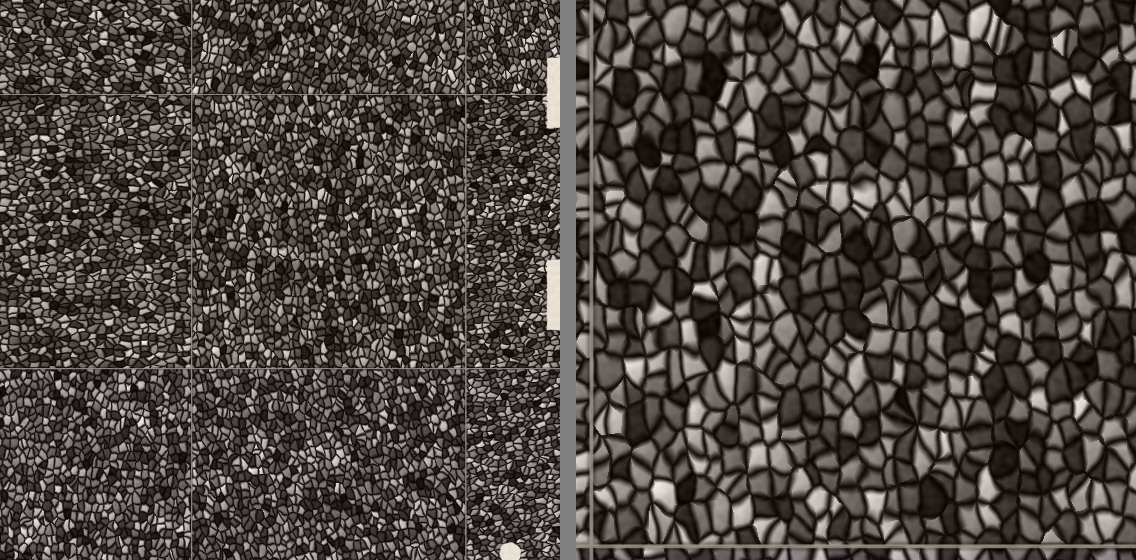
Left: the whole. Right: its middle third, enlarged.
Write a three.js fragment shader that draws this texture.

```glsl
varying vec2 vUv;

#define GRAINS 76.0
#define STRETCH 1.17
#define JITTER 0.84
#define WARP 0.26
#define PITCH 0.4895
#define GRID_START vec2(0.3425, 0.3415)
#define LINE_WIDTH 0.0011
#define SOFT 0.0012
#define LINE_COLOR vec3(0.61, 0.58, 0.53)
#define PAINT_COLOR vec3(0.91, 0.88, 0.83)
#define WARM_TINT vec3(0.024, -0.005, -0.019)
#define COOL_TINT vec3(0.018, -0.005, -0.009)

vec2 hash2(vec2 p) {
  vec3 q = fract(p.xyx * vec3(0.1031, 0.1030, 0.0973));
  q += dot(q, q.yzx + 33.33);
  return fract((q.xx + q.yz) * q.zy);
}

float gradientNoise(vec2 p) {
  vec2 i = floor(p), f = fract(p);
  vec2 u = f * f * f * (f * (f * 6.0 - 15.0) + 10.0);
  vec2 e = vec2(0.0, 1.0);
  float a = dot(hash2(i) * 2.0 - 1.0, f);
  float b = dot(hash2(i + e.yx) * 2.0 - 1.0, f - e.yx);
  float c = dot(hash2(i + e.xy) * 2.0 - 1.0, f - e.xy);
  float d = dot(hash2(i + e.yy) * 2.0 - 1.0, f - e.yy);
  return mix(mix(a, b, u.x), mix(c, d, u.x), u.y);
}

// Brightness of packed pebbles: Voronoi cells with dark gaps
float pebbles(vec2 p) {
  p += WARP * vec2(gradientNoise(p * 0.8), gradientNoise(p * 0.8 + 71.0)) * 2.0;
  vec2 cell = floor(p), f = fract(p);
  vec2 nearest = vec2(9.0), second = vec2(9.0), id = cell;
  for (int y = -1; y <= 1; y++) {
    for (int x = -1; x <= 1; x++) {
      vec2 o = vec2(float(x), float(y));
      vec2 r = o + 0.5 + JITTER * (hash2(cell + o) - 0.5) - f;
      if (dot(r, r) < dot(nearest, nearest)) {
        second = nearest;
        nearest = r;
        id = cell + o;
      } else if (dot(r, r) < dot(second, second)) {
        second = r;
      }
    }
  }
  float border = dot(0.5 * (nearest + second), normalize(second - nearest));
  vec2 h = hash2(id + 217.0);
  float tone = 0.13 + 0.62 * h.x;
  tone *= mix(0.25, 1.0, smoothstep(0.04, 0.12, h.y));
  float lit = 1.0 + 0.3 * dot(nearest, vec2(0.5, -0.8));
  return tone * lit * smoothstep(-0.05, 0.3, border);
}

// Each tile has its own grain direction, tilt and fineness
float tileGrain(vec2 uv, vec2 tile) {
  float diagonal = abs(tile.x + tile.y - 2.0);
  bool sideways = diagonal < 1.5 && abs(tile.x - 1.0) > 0.5;
  vec2 stretch = vec2(STRETCH, 1.0 / STRETCH);
  if (sideways) stretch = stretch.yx;
  float fineness = tile.x > 1.5 ? 1.18 : 1.0;
  float tilt = (hash2(tile + 5.0).x - 0.5) * 0.6;
  mat2 turn = mat2(cos(tilt), sin(tilt), -sin(tilt), cos(tilt));
  vec2 p = turn * uv * stretch * GRAINS * fineness + tile * 137.0 + 300.0;
  float patchiness = 1.0 + 0.3 * gradientNoise(uv * 9.0 + tile * 31.0 + 40.0);
  float grit = 0.07 * gradientNoise(uv * 210.0 + 60.0);
  return max(0.025 + pebbles(p) * patchiness + grit, 0.02);
}

// White bars at the right edge and a round spot at the bottom
float paintMask(vec2 uv) {
  float rough = 0.0025 * gradientNoise(uv * 90.0 + 20.0);
  float fromBar = abs(mod(uv.y - 0.293, 0.361) - 0.1805) - 0.0625;
  float bar = max(max(0.977 - uv.x, fromBar), 0.3 - uv.y);
  float spot = length(uv - vec2(0.911, 0.012)) - 0.019;
  return 1.0 - smoothstep(-SOFT, SOFT * 1.5, min(bar, spot) + rough);
}

void main() {
  vec2 uv = vUv;
  vec2 tile = floor((uv - GRID_START) / PITCH) + 1.0;
  vec3 tint = tile.y < 0.5 ? COOL_TINT : WARM_TINT;
  vec3 color = tileGrain(uv, tile) + tint;

  // Thin pale joints with a faint dark rim
  vec2 toLine = abs(mod(uv - GRID_START + 0.5 * PITCH, PITCH) - 0.5 * PITCH);
  float joint = min(toLine.x, toLine.y);
  color *= mix(0.7, 1.0, smoothstep(0.001, 0.004, joint));
  float wear = 0.85 + 0.3 * gradientNoise(uv * 70.0 + 11.0);
  float line = 1.0 - smoothstep(LINE_WIDTH - SOFT * 0.5, LINE_WIDTH + SOFT * 0.5, joint);
  color = mix(color, LINE_COLOR, line * wear);

  vec3 paint = PAINT_COLOR + 0.05 * gradientNoise(uv * 120.0 + 50.0);
  color = mix(color, paint, paintMask(uv));
  gl_FragColor = vec4(clamp(color, 0.0, 1.0), 1.0);
}
```
